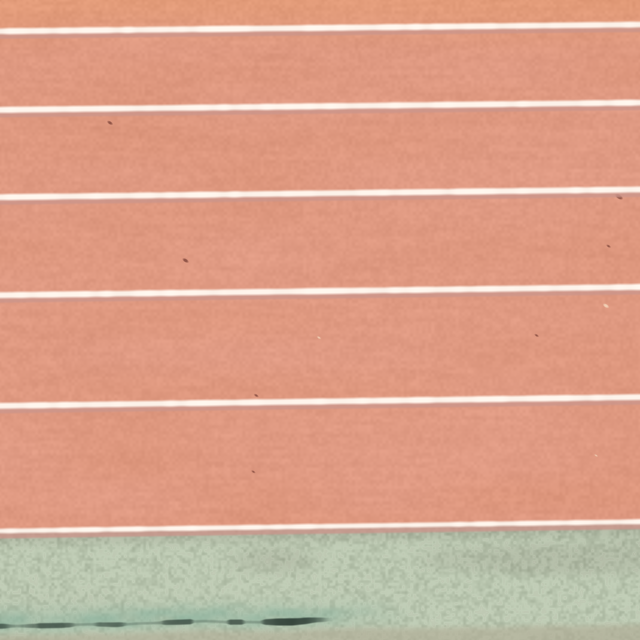
Give the GLSL for this texture, as a Shadertoy shader.

```glsl
// Clay running-track lanes seen at a slant: six pale stripes whose spacing
// widens toward the viewer, over a speckled green verge with a dark crack.
// Stripes come from a cubic spacing formula; wear is layered value noise.

#define LINE_COUNT 6
#define LINE_HALF_WIDTH 0.0046
#define LINE_SOFTNESS 0.0028
#define TILT 0.0105
#define CLAY_GRAIN 0.045
#define VERGE_GRAIN 0.20
#define SPECK_CELLS 9.0
#define SPECK_CHANCE 0.16

const vec3 CLAY = vec3(0.875, 0.600, 0.505);
const vec3 CLAY_FAR = vec3(0.885, 0.605, 0.470);
const vec3 MAUVE = vec3(0.795, 0.585, 0.545);
const vec3 PAINT = vec3(1.00, 0.96, 0.925);
const vec3 VERGE = vec3(0.735, 0.785, 0.695);
const vec3 VERGE_DARK = vec3(0.655, 0.685, 0.605);
const vec3 TEAL = vec3(0.53, 0.69, 0.61);
const vec3 CRACK = vec3(0.16, 0.22, 0.19);

float hash(vec2 p) {
    vec3 q = fract(p.xyx * 0.1031);
    q += dot(q, q.yzx + 33.33);
    return fract((q.x + q.y) * q.z);
}

float noise(vec2 p) {
    vec2 i = floor(p), f = fract(p);
    f = f * f * (3.0 - 2.0 * f);
    return mix(mix(hash(i), hash(i + vec2(1, 0)), f.x),
               mix(hash(i + vec2(0, 1)), hash(i + vec2(1, 1)), f.x), f.y);
}

// Depth of stripe n below the top edge; gaps grow with n
float stripeDepth(float n, float x) {
    float depth = 0.0436 + n * (0.1224 + (n - 1.0) * (0.00684 + 0.0005 * (n - 2.0)));
    return depth + (TILT + 0.0008 * n) * (0.5 - x);
}

// Sparse grit: x is pale coverage, y is dark coverage
vec2 grit(vec2 p, float pixel) {
    vec2 cell = floor(p * SPECK_CELLS);
    vec2 spot = 0.2 + 0.6 * vec2(hash(cell + 17.0), hash(cell + 41.0));
    vec2 offset = (fract(p * SPECK_CELLS) - spot) / SPECK_CELLS;
    offset.y -= 0.4 * offset.x;
    float radius = mix(0.002, 0.0052, hash(cell + 73.0));
    float shape = 1.0 - smoothstep(radius - 0.002 - pixel, radius + pixel, length(offset * vec2(0.8, 1.2)));
    shape *= step(hash(cell + 5.0), SPECK_CHANCE);
    float pale = step(0.5, hash(cell + 97.0));
    return shape * vec2(pale, 1.0 - pale);
}

vec3 claySurface(vec2 p, float pixel) {
    vec3 color = mix(CLAY_FAR, CLAY, smoothstep(0.0, 0.09, p.y));
    float streak = noise(p * vec2(14.0, 150.0)) - 0.5;
    float grain = noise(p * 210.0) + 0.6 * noise(p * 90.0 + 31.0) - 0.8;
    float blotch = noise(p * vec2(5.0, 18.0) + 7.0) - 0.5;
    color += CLAY_GRAIN * (0.45 * streak + 0.7 * grain);
    color += blotch * vec3(0.012, 0.018, 0.030);
    vec2 specks = grit(p, pixel);
    color = mix(color, vec3(0.97, 0.88, 0.77), 0.75 * specks.x);
    return mix(color, vec3(0.46, 0.24, 0.20), 0.75 * specks.y);
}

vec3 vergeSurface(vec2 p, float depth, float pixel) {
    float grain = noise(p * 230.0) + 0.7 * noise(p * 120.0 + 11.0) - 0.85;
    float patches = noise(p * vec2(7.0, 16.0) + 3.0);
    float shade = 0.55 * smoothstep(0.5, 0.95, patches) + 0.55 * smoothstep(0.2, 0.6, grain);
    vec3 color = mix(VERGE, VERGE_DARK, clamp(shade, 0.0, 1.0));
    color = mix(VERGE_DARK, color, smoothstep(0.0, 0.035, depth));
    color += VERGE_GRAIN * 0.5 * grain;

    // Damp teal band, then the broken crack inside it
    float crackY = 0.977 - 0.016 * p.x + 0.004 * (noise(vec2(p.x * 22.0, 2.0)) - 0.5);
    float d = p.y - crackY;
    float reach = 1.0 - smoothstep(0.49, 0.53, p.x);
    float damp = exp(-pow((d + 0.008) / 0.018, 2.0)) * (1.0 - smoothstep(0.42, 0.68, p.x));
    color = mix(color, TEAL, 0.75 * damp * (0.4 + 0.6 * noise(p * vec2(35.0, 90.0))));
    color = mix(color, vec3(0.69, 0.67, 0.58), 0.6 * smoothstep(0.006, 0.022, d));
    float breaks = smoothstep(0.3, 0.7, noise(vec2(p.x * 38.0, 9.0)));
    float heavy = smoothstep(0.40, 0.46, p.x);
    float width = 0.001 + 0.002 * breaks + 0.0025 * heavy * breaks;
    float crack = 1.0 - smoothstep(width - pixel, width + 0.002 + pixel, abs(d));
    return mix(color, CRACK, crack * reach * mix(0.25 + 0.45 * breaks, 0.95, heavy * breaks));
}

void mainImage(out vec4 fragColor, in vec2 fragCoord) {
    vec2 p = fragCoord / iResolution.xy;
    p.y = 1.0 - p.y; // depth grows downward
    float pixel = 0.5 / iResolution.y;
    float soft = max(LINE_SOFTNESS, pixel);

    // Ground: clay lanes above the last stripe, verge below it
    float vergeDepth = p.y - stripeDepth(float(LINE_COUNT - 1), p.x);
    vec3 color = mix(claySurface(p, pixel), vergeSurface(p, vergeDepth, pixel),
                     smoothstep(-soft, soft, vergeDepth));

    // Stripes, each with a mauve shadow along its lower edge
    for (int i = 0; i < LINE_COUNT; i++) {
        float d = p.y - stripeDepth(float(i), p.x);
        float wear = noise(vec2(p.x * 60.0, float(i) * 7.0)) - 0.5;
        float halfWidth = LINE_HALF_WIDTH + 0.0007 * wear - (i == LINE_COUNT - 1 ? 0.0008 : 0.0);
        float shadow = 1.0 - smoothstep(0.003, 0.0075, abs(d - 0.0065));
        color = mix(color, MAUVE, 0.8 * shadow);
        float paint = 1.0 - smoothstep(halfWidth - soft, halfWidth + soft, abs(d));
        color = mix(color, PAINT + 0.03 * wear, paint);
    }
    fragColor = vec4(clamp(color, 0.0, 1.0), 1.0);
}
```
